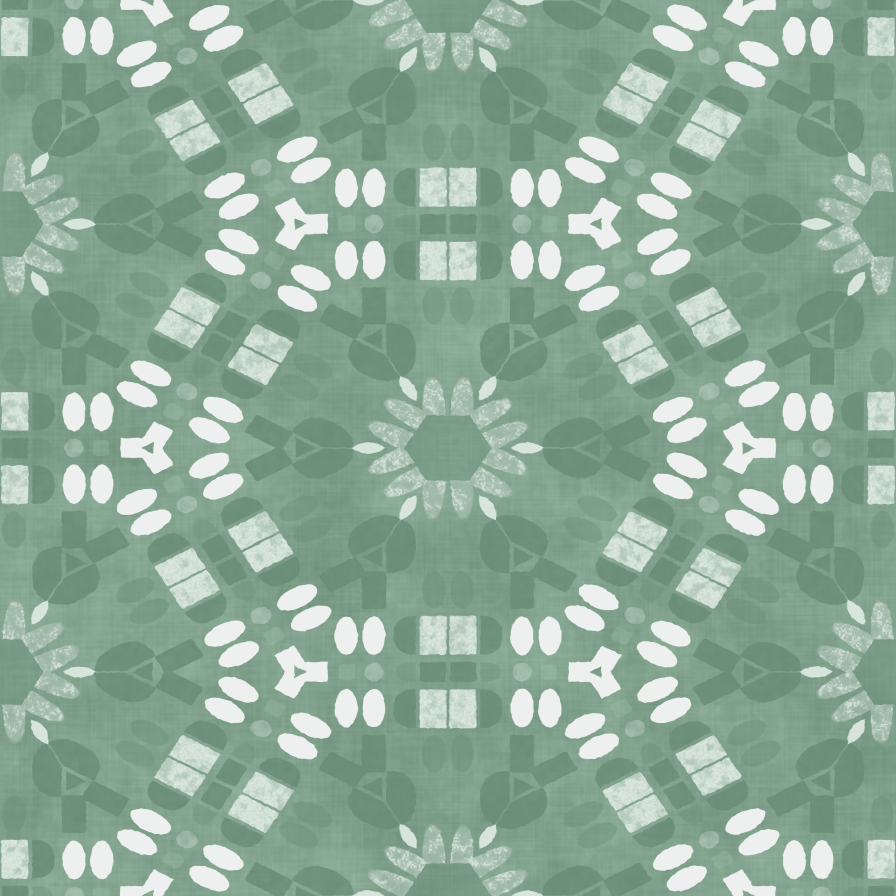
A Shadertoy shader for this pattern:

```glsl
// Worn green block print: a stretched hexagonal lattice of petal flowers, tiles and seeds.

const float CANVAS = 768.0;              // design units per canvas height
const float SPACING = 384.0;             // distance between neighbouring flowers
const float SIN60 = 0.8660254;
const vec3 SAGE  = vec3(0.505, 0.638, 0.555);
const vec3 MOSS  = vec3(0.405, 0.545, 0.460);
const vec3 MIST  = vec3(0.690, 0.780, 0.725);
const vec3 CHALK = vec3(0.820, 0.870, 0.840);
const vec3 WHITE = vec3(0.935, 0.943, 0.938);

float hash(vec2 p) {
    vec3 q = fract(vec3(p.xyx) * 0.1031);
    q += dot(q, q.yzx + 33.33);
    return fract((q.x + q.y) * q.z);
}

float noise(vec2 p) {
    vec2 i = floor(p), f = fract(p);
    f = f * f * (3.0 - 2.0 * f);
    return mix(mix(hash(i), hash(i + vec2(1, 0)), f.x),
               mix(hash(i + vec2(0, 1)), hash(i + vec2(1, 1)), f.x), f.y);
}

float fbm(vec2 p) {
    float sum = 0.0, amp = 0.5;
    for (int i = 0; i < 5; i++) {
        sum += amp * noise(p);
        p = mat2(1.6, 1.2, -1.2, 1.6) * p + 17.3;
        amp *= 0.5;
    }
    return sum;
}

float box(vec2 p, vec2 halfSize, float radius) {
    vec2 d = abs(p) - halfSize + radius;
    return length(max(d, 0.0)) + min(max(d.x, d.y), 0.0) - radius;
}

float ellipse(vec2 p, vec2 radii) {
    float k = length(p / radii);
    return k * (k - 1.0) / max(length(p / (radii * radii)), 1e-4);
}

// Flat base on x = 0, rounded cap toward +x.
float dome(vec2 p, vec2 size) {
    vec2 k = pow(abs(p) / size, vec2(2.5));
    return max((pow(k.x + k.y, 0.4) - 1.0) * min(size.x, size.y), -p.x);
}

float leaf(vec2 p, float halfLength, float halfWidth) {
    float offset = (halfLength * halfLength / halfWidth - halfWidth) * 0.5;
    return length(vec2(p.x, abs(p.y) + offset)) - offset - halfWidth;
}

vec2 turn(vec2 p, float angle) {
    float c = cos(angle), s = sin(angle);
    return vec2(c * p.x + s * p.y, c * p.y - s * p.x);
}

// Offset from the nearest flower centre.
vec2 hexCell(vec2 p) {
    vec2 size = vec2(2.0 * SIN60, 1.0) * SPACING;
    vec2 a = mod(p + 0.5 * size, size) - 0.5 * size;
    vec2 b = mod(p, size) - 0.5 * size;
    return dot(a, a) < dot(b, b) ? a : b;
}

// Mirror every 30 degrees: x runs to a cell corner, y away from that axis.
vec2 fold(vec2 p) {
    float sector = radians(60.0);
    float a = abs(mod(atan(p.y, p.x) + 0.5 * sector, sector) - 0.5 * sector);
    return length(p) * vec2(cos(a), sin(a));
}

vec3 paint(vec3 base, vec3 ink, float d, float opacity, float px) {
    return mix(base, ink, opacity * (1.0 - smoothstep(-0.7 * px, 0.7 * px, d)));
}

void mainImage(out vec4 fragColor, in vec2 fragCoord) {
    float px = CANVAS / iResolution.y;
    vec2 cloth = (fragCoord - 0.5 * iResolution.xy) * px;
    float mottle = fbm(cloth * 0.022 + 40.0);
    float grain = fbm(cloth * 0.16 + 90.0);
    float speck = noise(cloth * 0.7 + 300.0);
    float weave = noise(cloth * vec2(0.6, 0.03)) + noise(cloth * vec2(0.03, 0.6) + 70.0) - 1.0;
    vec2 rough = vec2(noise(cloth * 0.35), noise(cloth * 0.35 + 50.0)) - 0.5;

    // Corner frame q, and edge frame e: x along the cell edge, y inward from it.
    vec2 q = fold(hexCell(cloth * vec2(SIN60, 1.0) + rough));
    vec2 r = turn(q, radians(30.0));
    vec2 e = vec2(-r.y, 0.5 * SPACING - r.x);
    float corner = SPACING / (2.0 * SIN60);

    // Ground and faint underprint
    vec3 color = SAGE + 0.12 * (mottle - 0.48) + 0.05 * (grain - 0.48) + 0.025 * weave;
    color = paint(color, MOSS, ellipse(e - vec2(31, 73), vec2(9, 15)), 0.13, px);
    color = paint(color, MOSS, r.x - 28.0, 0.35, px);

    // Dark motif between flower and corner: two lobes, a wedge, two bars
    float ink = 0.78 + 0.45 * (grain - 0.48);
    float lobe = dome(turn(q - vec2(95, 2), radians(30.0)).yx, vec2(22, 24));
    float bar = box(turn(q - vec2(133, 13.4), radians(30.0)), vec2(16, 9), 2.0);
    float wedge = max(q.x - 113.0, q.y * SIN60 - (q.x - 98.0) * 0.5);
    color = paint(color, MOSS, min(max(lobe, 0.7 - q.y), min(bar, wedge)), ink, px);

    // Tiles and seeds along each edge
    color = paint(color, MOSS, ellipse(e - vec2(10.4, 70), vec2(8.7, 16)), 0.5 * ink, px);
    color = paint(color, MOSS, box(e - vec2(11.3, 0), vec2(9.7, 8.5), 1.5), ink, px);
    color = paint(color, MOSS, dome(e - vec2(24, 31.5), vec2(16.5, 16.5)), ink, px);
    color = paint(color, MOSS, dome(e - vec2(24, 0), vec2(15, 8.5)), 0.45 * ink, px);
    color = paint(color, MIST, ellipse(e - vec2(55, 0), vec2(7, 8)), 0.25 + 0.7 * grain, px);
    color = paint(color, MIST, box(e - vec2(75, 0), vec2(6, 7), 3.0), 0.25, px);
    float wear = 0.15 + 0.85 * smoothstep(0.22, 0.58, grain) + 0.25 * (speck - 0.5);
    vec3 chalk = mix(MIST, CHALK + 0.05 * speck, clamp(wear, 0.0, 1.0));
    color = paint(color, chalk, box(e - vec2(11, 31.5), vec2(10, 16.5), 1.5), 0.97, px);
    for (int i = 0; i < 2; i++) {
        vec2 seed = vec2(55.0 + 20.5 * float(i), 31);
        color = paint(color, WHITE, ellipse(e - seed, vec2(8.5, 16.5)), 1.0, px);
    }

    // Three-armed star with a small hole at each corner
    float arm = box(e - vec2(0.5 * corner - 11.5, 0), vec2(10, 8.5), 1.0);
    color = paint(color, WHITE, max(arm, 3.0 - (corner - q.x)), 1.0, px);

    // Flower: paired petals on a hexagon and pointed leaves
    float petal = dome(vec2(r.x - 28.0, e.x - 10.2 - 0.04 * (r.x - 28.0)), vec2(32, 8.3));
    vec3 petalInk = mix(MIST - 0.03, CHALK, smoothstep(0.45, 0.75, 0.6 * grain + 0.4 * speck));
    color = paint(color, petalInk, petal, 0.7 + 0.3 * smoothstep(0.25, 0.6, grain), px);
    color = paint(color, CHALK + 0.04, leaf(q - vec2(59, 0), 12.0, 4.8), 0.95, px);

    fragColor = vec4(clamp(color, 0.0, 1.0), 1.0);
}
```
